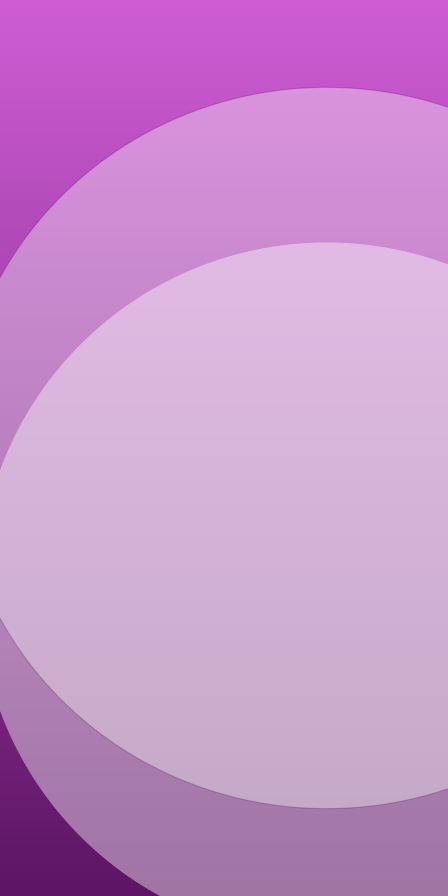
This background is drawn by a WebGL 2 fragment shader. Its source:

```glsl
#version 300 es
precision highp float;
// Two overlapping translucent white discs on a vertical magenta gradient.
// Each disc is an ellipse distance blended over the backdrop, so their
// overlap forms a paler lens; a faint dark rim outlines each disc.

uniform vec2 u_resolution;
out vec4 fragColor;

// Backdrop colours
const vec3 SKY_TOP    = vec3(0.810, 0.365, 0.835);
const vec3 SKY_BOTTOM = vec3(0.360, 0.080, 0.390);

// Discs, in units of the canvas width (the canvas is 1 wide, 2 high)
const vec2 CANVAS       = vec2(1.0, 2.0);
const vec2 UPPER_CENTER = vec2(0.729, 1.000);
const vec2 UPPER_RADII  = vec2(0.827, 0.805);
const vec2 LOWER_CENTER = vec2(0.729, 0.682);
const vec2 LOWER_RADII  = vec2(0.777, 0.777);
const float UPPER_ALPHA = 0.36;
const float LOWER_ALPHA = 0.41;

// Rims
const vec3 RIM_COLOR     = vec3(0.30, 0.12, 0.32);
const float RIM_WIDTH    = 0.0026;
const float UPPER_RIM    = 0.28;
const float LOWER_RIM    = 0.08;

// Approximate signed distance to an axis-aligned ellipse
float ellipseDistance(vec2 p, vec2 radii) {
    float k = length(p / radii);
    float slope = length(p / (radii * radii));
    return k * (k - 1.0) / max(slope, 1e-4);
}

// Lay a translucent white disc and its thin rim over a colour
vec3 addDisc(vec3 base, float dist, float alpha, float rim, float pixel) {
    float fill = 1.0 - smoothstep(-0.5 * pixel, 0.5 * pixel, dist);
    vec3 color = mix(base, vec3(1.0), alpha * fill);
    float halfWidth = 0.5 * RIM_WIDTH;
    float line = clamp((halfWidth - abs(dist)) / pixel + 0.5, 0.0, 1.0);
    return mix(color, RIM_COLOR, rim * line);
}

void main() {
    vec2 uv = gl_FragCoord.xy / u_resolution;
    vec2 p = uv * CANVAS;
    float pixel = max(CANVAS.x / u_resolution.x, CANVAS.y / u_resolution.y);

    vec3 color = mix(SKY_BOTTOM, SKY_TOP, uv.y);

    float upper = ellipseDistance(p - UPPER_CENTER, UPPER_RADII);
    float lower = ellipseDistance(p - LOWER_CENTER, LOWER_RADII);
    color = addDisc(color, lower, LOWER_ALPHA, LOWER_RIM, pixel);
    color = addDisc(color, upper, UPPER_ALPHA, UPPER_RIM, pixel);

    fragColor = vec4(color, 1.0);
}
```
